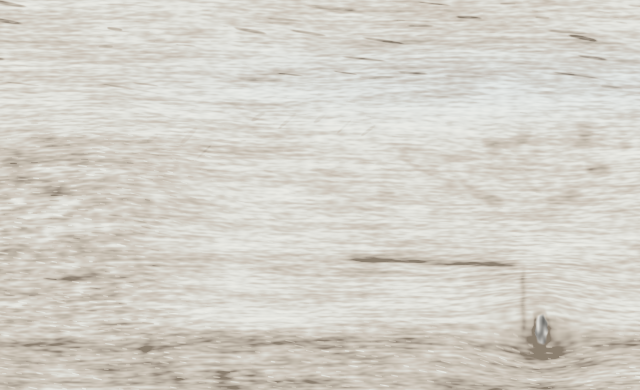
Give the GLSL for this texture, as a WebGL 2 fragment shader.

```glsl
#version 300 es
precision highp float;
// Pale limed oak board: stretched gradient noise forms the horizontal grain,
// hashed cells scatter pores and flecks, and soft shapes add stain, crack and knot.
// All parts sum into one "depth" value that a ramp of wood tones colours.
uniform vec2 u_resolution;
out vec4 fragColor;

const vec3 TONES[6] = vec3[6](
    vec3(0.88, 0.88, 0.86), vec3(0.84, 0.83, 0.80), vec3(0.81, 0.78, 0.74),
    vec3(0.76, 0.73, 0.68), vec3(0.69, 0.65, 0.60), vec3(0.55, 0.50, 0.44));
const vec3 COOL_TINT = vec3(-0.012, 0.0, 0.014);
const vec3 KNOT_GREY = vec3(0.64, 0.64, 0.63);
const float BASE_DEPTH = 0.62;
const float FINE_GRAIN = 1.5;
const float BROAD_GRAIN = 1.05;
const float PORE_DEPTH = 3.0;
const float FLECK_LIGHT = 2.2;
const float LEFT_STAIN = 1.25;
const float FOOT_STAIN = 1.6;
const vec2 KNOT = vec2(1.388, 0.156);
const vec2 KNOT_SIZE = vec2(0.021, 0.044);
const vec2 SMALL_KNOT = vec2(0.37, 0.098);
const vec2 CRACK_SPAN = vec2(0.87, 1.35);

vec2 hash2(vec2 p) {
    vec3 q = fract(p.xyx * vec3(0.1031, 0.1030, 0.0973));
    q += dot(q, q.yzx + 33.33);
    return fract((q.xx + q.yz) * q.zy);
}

float corner(vec2 cell, vec2 offset) {
    float a = 6.2832 * hash2(cell + 200.0).x;
    return dot(vec2(cos(a), sin(a)), offset);
}

float noise(vec2 p) {
    vec2 i = floor(p), f = p - i, e = vec2(1.0, 0.0);
    vec2 u = f * f * f * (f * (f * 6.0 - 15.0) + 10.0);
    return 1.4 * mix(mix(corner(i, f), corner(i + e, f - e), u.x),
        mix(corner(i + e.yx, f - e.yx), corner(i + 1.0, f - 1.0), u.x), u.y);
}

float bump(float x, float width) { return exp(-x * x / (width * width)); }
float spot(vec2 d, vec2 size) { d /= size; return exp(-dot(d, d)); }

// Tapered strokes, at most one in each cell of row-shifted bricks
float dashes(vec2 p, vec2 cell, float slope, float share, float seed) {
    float soft = 1.0 / u_resolution.y;
    float row = floor(p.y / cell.y);
    p.x += cell.x * hash2(vec2(row, seed)).x;
    vec2 id = vec2(floor(p.x / cell.x), row);
    vec2 r = hash2(id + seed), s = hash2(id + seed + 57.0);
    vec2 d = p - (id + 0.5 + (r - 0.5) * 0.3) * cell;
    float halfLength = cell.x * mix(0.12, 0.34, s.x);
    d.y += slope * d.x * (1.5 * r.y - 0.1);
    float taper = max(1.0 - pow(d.x / halfLength, 2.0), 0.0);
    float thick = cell.y * mix(0.04, 0.11, s.y) * sqrt(taper);
    float body = 1.0 - smoothstep(-soft, soft, abs(d.y) - thick);
    return body * smoothstep(0.0, 0.5, taper) * step(fract(r.x * 7.0 + s.y), share) * mix(0.4, 1.0, r.y);
}

void main() {
    vec2 p = gl_FragCoord.xy / u_resolution.y;
    vec2 k = p - KNOT;

    // Grain coordinates: gentle waves, an arch at the left, a bend round the knot
    vec2 g = p;
    g.y += 0.014 * noise(p * vec2(1.6, 3.0));
    g.y -= 0.035 * bump(p.x - 0.28, 0.28) * bump(p.y - 0.55, 0.25);
    g.y -= 0.55 * k.y * spot(k, vec2(0.14, 0.11));

    // Regions of the board
    float left = (1.0 - smoothstep(0.15, 0.7, p.x + 0.15 * noise(p * 4.0)))
        * smoothstep(0.1, 0.2, p.y) * (1.0 - smoothstep(0.58, 0.74, p.y));
    float foot = 1.0 - smoothstep(0.08, 0.19, g.y);
    float top = smoothstep(0.74, 0.81, p.y);
    float right = smoothstep(0.85, 1.1, p.x) * bump(p.y - 0.56, 0.16);

    // Grain
    float fine = noise(g * vec2(9.0, 125.0)) + 0.8 * noise(g * vec2(36.0, 160.0) + 31.0);
    float broad = noise(g * vec2(2.2, 32.0) + 9.0) + 0.8 * noise(g * vec2(2.6, 8.0) + 17.0)
        + 0.6 * noise(g * vec2(5.0, 62.0) + 47.0);
    float mottle = noise(g * vec2(11.0, 34.0) + 71.0) + 0.7 * noise(g * vec2(27.0, 80.0) + 93.0);
    float depth = BASE_DEPTH + FINE_GRAIN * fine + BROAD_GRAIN * broad;
    depth += left * (LEFT_STAIN + 1.7 * mottle) + foot * (FOOT_STAIN + 0.9 * mottle);
    depth += 0.2 * top - 0.35 * bump(p.y - 0.73, 0.07);

    // Brown pores, oblique ticks, dark and light flecks
    float pores = dashes(g, vec2(0.27, 0.046), 0.13, 0.5, 3.0)
        + dashes(g + 0.07, vec2(0.17, 0.036), 0.13, 0.4, 19.0);
    depth += PORE_DEPTH * pores * (top + 0.1);
    vec2 oblique = mat2(0.62, -0.78, 0.78, 0.62) * p;
    depth += 2.4 * dashes(oblique, vec2(0.13, 0.06), 0.2, 0.4, 41.0)
        * bump(p.y - 0.64, 0.06) * bump(p.x - 0.72, 0.3);
    depth += 1.5 * dashes(g, vec2(0.06, 0.013), 0.1, 0.5, 67.0) * (0.5 + left);
    depth -= FLECK_LIGHT * dashes(g, vec2(0.045, 0.012), 0.15, 0.6, 83.0) * (0.25 + left + foot);

    // Smudges, the dark seam above the foot and a stain at the lower edge
    depth += 2.0 * right * smoothstep(0.22, 0.65, noise(p * vec2(13.0, 15.0) + 5.0));
    float seam = g.y - 0.118 - 0.012 * noise(vec2(p.x * 3.0, 4.0));
    depth += (1.5 + 1.1 * noise(vec2(p.x * 5.0, 8.5))) * bump(seam, 0.014);
    depth += (1.6 + 1.5 * mottle) * spot(p - vec2(0.6, 0.025), vec2(0.2, 0.026));

    // Long crack with a stained upper lip, and a faint upright split
    float along = (p.x - CRACK_SPAN.x) / (CRACK_SPAN.y - CRACK_SPAN.x);
    float ends = smoothstep(0.0, 0.12, along) * (1.0 - smoothstep(0.88, 1.0, along));
    float crack = p.y - 0.336 + 0.018 * along + 0.004 * noise(vec2(p.x * 11.0, 2.5));
    depth += ends * (3.2 + 1.6 * noise(vec2(p.x * 16.0, 6.5))) * bump(crack, 0.0055);
    depth += ends * 2.2 * bump(crack - 0.006, 0.015) * (1.0 - 0.6 * along);
    float split = p.x - 1.342 - 0.004 * noise(vec2(p.y * 25.0, 1.5));
    depth += 1.6 * bump(split, 0.007) * smoothstep(0.12, 0.18, p.y) * (1.0 - smoothstep(0.29, 0.33, p.y));

    // Knots: halo, dark broken rim, small companion
    float ring = length(k / KNOT_SIZE) + 0.22 * noise(p * 45.0);
    depth += 2.4 * spot(k, vec2(0.09, 0.075)) + 1.3 * spot(k + vec2(0.0, 0.06), vec2(0.07, 0.03));
    depth += 2.4 * bump(ring - 1.0, 0.22) * (0.75 - 0.3 * k.x / KNOT_SIZE.x);
    depth += 2.0 * spot(k + vec2(0.03, 0.025), vec2(0.012, 0.014));
    depth += 2.2 * spot(p - SMALL_KNOT, vec2(0.016, 0.012));

    // Tone ramp, cool upper band and glossy knot heart
    vec3 color = TONES[0] + 0.025 * clamp(-depth, 0.0, 1.4);
    for (int i = 1; i < 6; i++) color = mix(color, TONES[i], clamp(depth - float(i - 1), 0.0, 1.0));
    color += COOL_TINT * bump(p.y - 0.79, 0.1) * smoothstep(0.0, 1.2, p.x);
    float gloss = noise(p * vec2(75.0, 38.0) + 13.0);
    color = mix(color, KNOT_GREY + 0.35 * gloss, 0.85 * (1.0 - smoothstep(0.65, 0.95, ring)));
    fragColor = vec4(color, 1.0);
}
```
